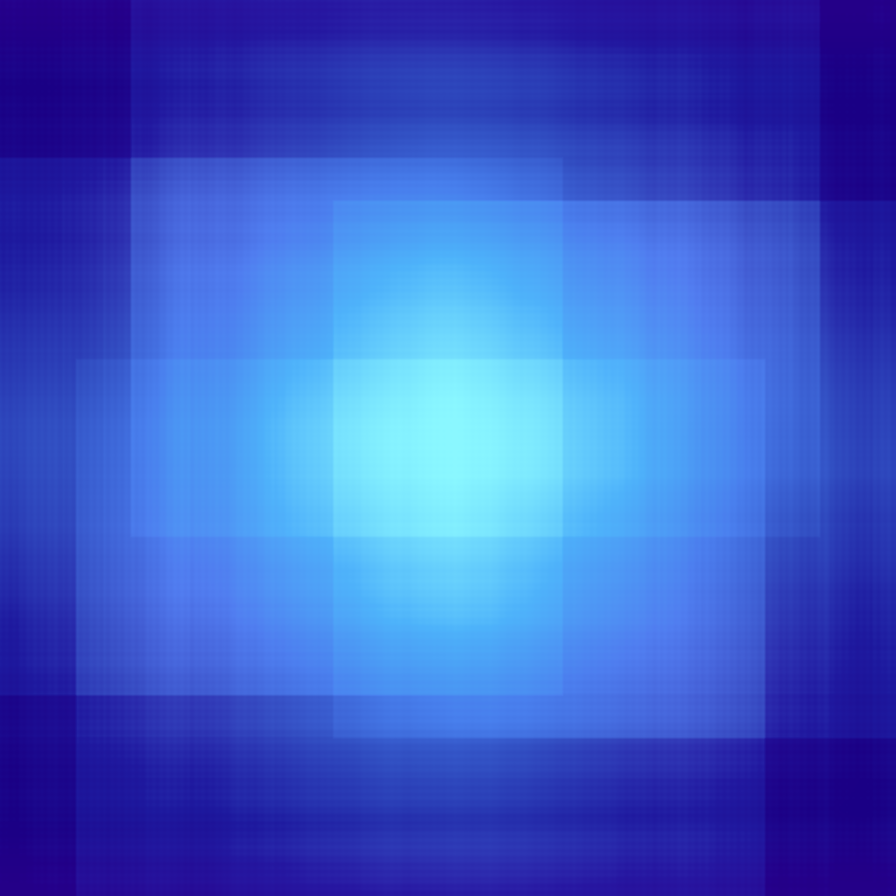
Reproduce this background procedurally as a WebGL 2 fragment shader.

```glsl
#version 300 es
precision highp float;

uniform vec2 u_resolution;
out vec4 fragColor;

// Translucent panels in centred canvas units: min.xy, max.xy
const vec4 TALL_PANEL = vec4(-0.354, -0.099, 0.415, 0.700);
const vec4 WIDE_PANEL = vec4(-0.700, -0.276, 0.128, 0.324);
const float PANEL_LIGHT = 0.12;
const float INNER_FADE = 0.30;
const float FADE_LENGTH = 0.38;
const float EDGE_SOFTNESS = 0.002;
const float RIM_WIDTH = 0.004;
const float RIM_LIGHT = 0.014;

// Glows
const float CORE_LIGHT = 0.78;
const float CORE_SPREAD = 0.13;
const float CORE_CROSS = 1.2;
const vec2 CORNER_GLOW_A = vec2(-0.275, 0.255);
const vec2 CORNER_GLOW_B = vec2(0.290, 0.205);
const float CORNER_LIGHT = 0.075;
const float CORNER_SPREAD = 0.020;
const vec2 SIDE_GLOW = vec2(-0.49, 0.0);
const float SIDE_LIGHT = 0.12;
const float SIDE_SPREAD = 0.026;
const vec3 VIOLET_TINT = vec3(0.07, -0.02, 0.02);

// Woven texture
const float STREAK_SCALE = 17.0;
const float FINE_STREAK_SCALE = 53.0;
const float BAND_SCALE = 21.0;
const float STREAK_STRETCH = 1.1;
const float STREAK_LIGHT = 0.05;
const float FINE_STREAK_LIGHT = 0.03;
const float BAND_LIGHT = 0.04;
const float WEAVE_COUNT = 128.0;
const float WEAVE_LIGHT = 0.007;

// Evenly spaced colours from the dark corners to the bright centre
const int COLOR_COUNT = 6;
const vec3 PALETTE[COLOR_COUNT] = vec3[](
    vec3(0.10, 0.00, 0.52), vec3(0.11, 0.10, 0.62), vec3(0.19, 0.31, 0.76),
    vec3(0.28, 0.50, 0.93), vec3(0.30, 0.70, 0.98), vec3(0.54, 0.97, 1.00));

vec2 hashGradient(vec2 cell) {
    float angle = 6.2832 * fract(sin(dot(cell, vec2(127.1, 311.7))) * 43758.5);
    return vec2(cos(angle), sin(angle));
}

float gradientNoise(vec2 p) {
    vec2 i = floor(p), f = fract(p);
    vec2 w = f * f * f * (f * (f * 6.0 - 15.0) + 10.0);
    vec2 e = vec2(0.0, 1.0);
    float a = dot(hashGradient(i), f);
    float b = dot(hashGradient(i + e.yx), f - e.yx);
    float c = dot(hashGradient(i + e.xy), f - e.xy);
    float d = dot(hashGradient(i + e.yy), f - e.yy);
    return mix(mix(a, b, w.x), mix(c, d, w.x), w.y);
}

float boxDistance(vec2 p, vec4 box) {
    vec2 d = abs(p - 0.5 * (box.xy + box.zw)) - 0.5 * (box.zw - box.xy);
    return length(max(d, 0.0)) + min(max(d.x, d.y), 0.0);
}

// Panel with a faint bright rim; it thins out toward its inner end
float panel(vec2 p, vec4 box, float fromInnerEnd) {
    float d = boxDistance(p, box);
    float inside = 1.0 - smoothstep(-EDGE_SOFTNESS, EDGE_SOFTNESS, d);
    float body = PANEL_LIGHT * mix(INNER_FADE, 1.0, smoothstep(0.0, FADE_LENGTH, fromInnerEnd));
    return inside * (body + RIM_LIGHT * exp(min(d, 0.0) / RIM_WIDTH));
}

float glow(vec2 p, float spread) {
    return exp(-dot(p, p) / spread);
}

// Long thin streaks and flat bands: x runs across them, y along them
float streaks(vec2 p) {
    float along = p.y * STREAK_STRETCH + 7.4;
    float band = p.x * BAND_SCALE;
    band = floor(band) + smoothstep(0.9, 1.0, fract(band));
    return STREAK_LIGHT * gradientNoise(vec2(p.x * STREAK_SCALE, along))
         + FINE_STREAK_LIGHT * gradientNoise(vec2(p.x * FINE_STREAK_SCALE, along + 5.0))
         + BAND_LIGHT * gradientNoise(vec2(band * 0.73, along + 9.0));
}

vec3 ramp(float level) {
    vec3 color = PALETTE[0];
    float position = level * float(COLOR_COUNT - 1);
    for (int i = 1; i < COLOR_COUNT; i++) {
        color = mix(color, PALETTE[i], clamp(position - float(i - 1), 0.0, 1.0));
    }
    return color;
}

void main() {
    vec2 p = gl_FragCoord.xy / u_resolution - 0.5;

    // Core glow, drawn out along both axes
    float diagonal = p.x * p.x * p.y * p.y / (dot(p, p) + 1e-4);
    float light = CORE_LIGHT * exp(-(dot(p, p) + CORE_CROSS * diagonal) / CORE_SPREAD);

    // Panels and outer glows are repeated after a half turn
    float corners = 0.0;
    for (int turn = 0; turn < 2; turn++) {
        vec2 q = turn == 0 ? p : -p;
        light += panel(q, TALL_PANEL, q.y - TALL_PANEL.y);
        light += panel(q, WIDE_PANEL, WIDE_PANEL.z - q.x);
        light += SIDE_LIGHT * glow(q - SIDE_GLOW, SIDE_SPREAD);
        corners += glow(q - CORNER_GLOW_A, CORNER_SPREAD) + glow(q - CORNER_GLOW_B, CORNER_SPREAD);
    }
    light += CORNER_LIGHT * corners;

    // Upright texture gathers at the sides, level texture above and below
    vec2 outer = mix(vec2(0.25), vec2(1.0), smoothstep(0.05, 0.4, abs(p)));
    light += streaks(p) * outer.x + streaks(p.yx + 3.7) * outer.y;
    light += WEAVE_LIGHT * dot(cos(6.2832 * WEAVE_COUNT * p), outer);

    // Violet warms the corner glows and the upper and lower rims
    float rim = smoothstep(0.40, 0.5, abs(p.y));
    vec3 color = ramp(light) + VIOLET_TINT * (0.6 * corners + 0.6 * rim);
    fragColor = vec4(clamp(color, 0.0, 1.0), 1.0);
}
```
